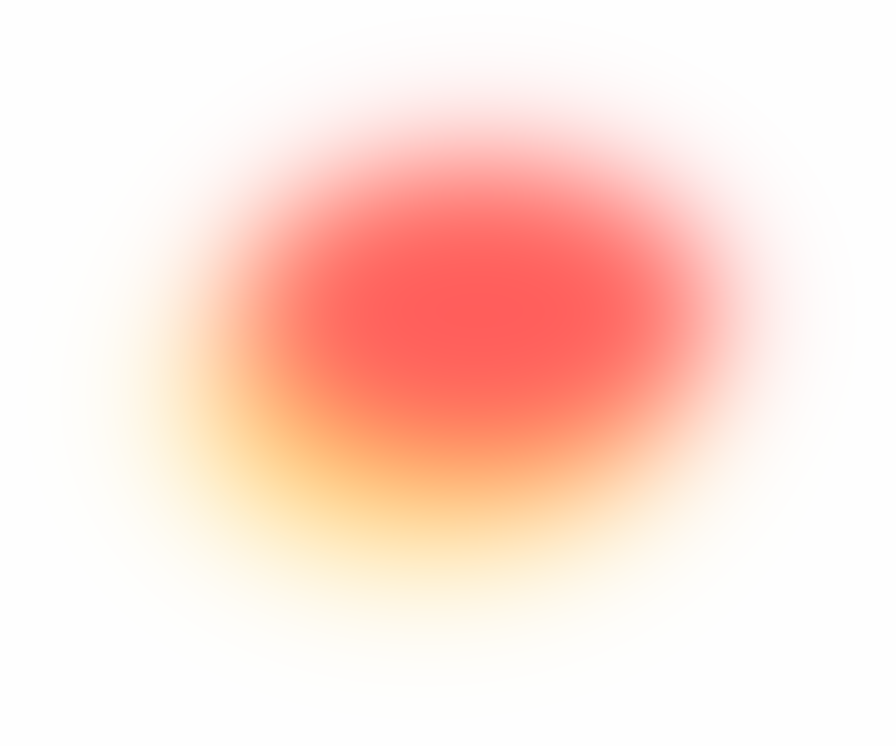
This background is drawn by a WebGL 1 fragment shader. Its source:

```glsl
precision highp float;
// Soft coral ellipse over an offset amber ellipse, both blurred into a white ground.

uniform vec2 u_resolution;

// Lengths are in canvas heights, measured from the canvas centre.
const vec3 GROUND = vec3(0.997);
const vec3 CORAL = vec3(1.0, 0.36, 0.355);
const vec3 AMBER = vec3(1.0, 0.83, 0.40);

const vec2 CORAL_CENTRE = vec2(0.044, 0.085);
const vec2 CORAL_RADII = vec2(0.313, 0.196);
const float CORAL_BLUR = 0.078;

const vec2 AMBER_CENTRE = vec2(-0.030, -0.040);
const vec2 AMBER_RADII = vec2(0.313, 0.188);
const float AMBER_BLUR = 0.094;

const int STRIPS = 24;
const float SQRT_TWO_PI = 2.506628;

// Cumulative normal distribution, by a logistic approximation.
float normalCdf(float z) {
  z = clamp(z, -6.0, 6.0);
  return 1.0 / (1.0 + exp(-z * (1.5976 + 0.07056 * z * z)));
}

// Coverage of an ellipse after a Gaussian blur: the blur is solved along x
// for each horizontal strip, and the strips are summed along y.
float blurredEllipse(vec2 p, vec2 radii, float blur) {
  float stripHeight = 2.0 / float(STRIPS);
  float sum = 0.0;
  for (int i = 0; i < STRIPS; i++) {
    float s = (float(i) + 0.5) * stripHeight - 1.0;
    float halfWidth = radii.x * sqrt(1.0 - s * s);
    float dy = (p.y - radii.y * s) / blur;
    float across = normalCdf((p.x + halfWidth) / blur)
                 - normalCdf((p.x - halfWidth) / blur);
    sum += across * exp(-0.5 * dy * dy);
  }
  return clamp(sum * stripHeight * radii.y / (blur * SQRT_TWO_PI), 0.0, 1.0);
}

void main() {
  vec2 p = (gl_FragCoord.xy - 0.5 * u_resolution) / u_resolution.y;

  // Layers from back to front
  float amber = blurredEllipse(p - AMBER_CENTRE, AMBER_RADII, AMBER_BLUR);
  float coral = blurredEllipse(p - CORAL_CENTRE, CORAL_RADII, CORAL_BLUR);
  vec3 colour = mix(GROUND, AMBER, amber);
  colour = mix(colour, CORAL, coral);

  gl_FragColor = vec4(colour, 1.0);
}
```
